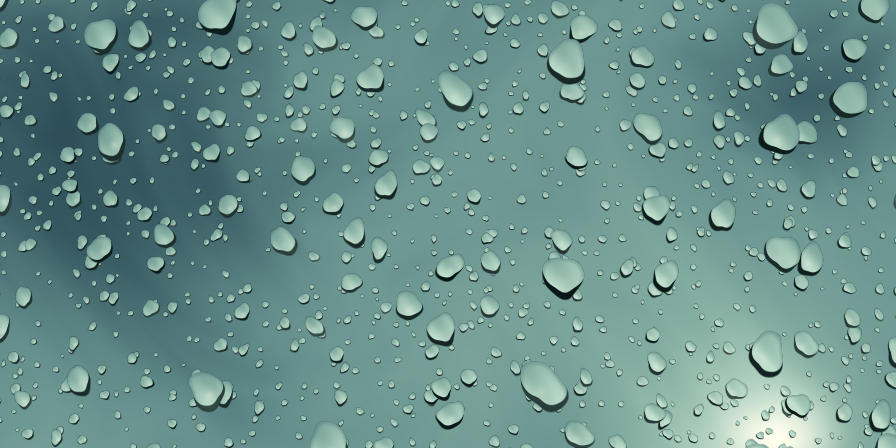
This texture is drawn by a WebGL 1 fragment shader. Its source:

```glsl
precision highp float;
// Rain drops on a window pane in front of a cloudy teal sky with a low sun.
// The sky is layered warped sines plus soft blobs, mapped through a tone ramp;
// the drops are lobed cells scattered on jittered grids of shrinking size.

uniform vec2 u_resolution;

const vec3 INK = vec3(0.02, 0.08, 0.08);
const vec3 DEEP = vec3(0.18, 0.31, 0.35);
const vec3 TEAL = vec3(0.39, 0.56, 0.55);
const vec3 MIST = vec3(0.53, 0.69, 0.64);
const vec3 PALE = vec3(0.75, 0.87, 0.80);
const vec3 SUNLIGHT = vec3(1.0, 1.0, 0.93);

const vec2 SUN = vec2(1.73, 0.02);
const float SKY_TONE = 0.39;
const float CLOUD_CONTRAST = 0.15;
const float LARGEST_CELL = 0.25;
const float CELL_SHRINK = 0.64;
const float LARGE_SHARE = 0.80;
const float SHARE_FALL = 0.07;
const float MIN_RADIUS = 0.085;
const float MAX_RADIUS = 0.185;
const float RIM_WIDTH = 0.27;
const float SOFTNESS = 0.0018;
const int LAYERS = 5;

vec4 hash4(vec2 cell) {
  vec4 v = fract(cell.xyxy * vec4(0.1031, 0.1030, 0.0973, 0.1099));
  v += dot(v, v.wzxy + 33.33);
  return fract((v.xxyz + v.yzzw) * v.zywx);
}

mat2 rotation(float angle) {
  float c = cos(angle), s = sin(angle);
  return mat2(c, s, -s, c);
}

// Tone 0 to 1 runs from deep blue to pale green.
vec3 toneRamp(float tone) {
  float t = clamp(tone, 0.0, 1.0) * 3.0;
  vec3 color = mix(DEEP, TEAL, clamp(t, 0.0, 1.0));
  color = mix(color, MIST, clamp(t - 1.0, 0.0, 1.0));
  return mix(color, PALE, clamp(t - 2.0, 0.0, 1.0));
}

float blob(vec2 p, vec2 center, vec2 size) {
  vec2 q = (p - center) / size;
  return exp(-dot(q, q));
}

float clouds(vec2 p) {
  vec2 q = p * 3.6 + vec2(0.7, 2.1);
  float sum = 0.0, weight = 0.6;
  for (int i = 0; i < 5; i++) {
    q += 0.6 * sin(q.yx * 1.3 + vec2(1.7, 4.1));
    sum += weight * sin(q.x + 0.6) * sin(q.y + 1.2);
    q = rotation(0.9) * q * 1.75;
    weight *= 0.58;
  }
  return sum;
}

float skyTone(vec2 p) {
  float tone = SKY_TONE + CLOUD_CONTRAST * clouds(p);
  tone -= 0.34 * blob(p, vec2(0.15, 0.80), vec2(0.55, 0.38));
  tone -= 0.17 * blob(p, vec2(0.48, 0.52), vec2(0.34, 0.20));
  tone -= 0.27 * blob(p, vec2(1.80, 0.84), vec2(0.28, 0.25));
  tone += 0.14 * blob(p, vec2(0.70, 0.86), vec2(0.22, 0.16));
  tone += 0.22 * blob(p, vec2(1.60, 0.25), vec2(0.45, 0.40));
  return tone + 0.40 * blob(p, SUN, vec2(0.26, 0.22));
}

// Paints one grid of drops over the color beneath.
vec3 addDrops(vec3 color, vec2 p, float tone, float layer) {
  float cellSize = LARGEST_CELL * pow(CELL_SHRINK, layer);
  float seed = layer + 1.0;
  vec2 grid = p / cellSize + seed * vec2(3.7, 5.3);
  grid.y += 4.0 * hash4(vec2(floor(grid.x), seed * 13.0)).x;
  vec2 id = floor(grid) + seed * 37.0;
  vec4 place = hash4(id);
  vec4 form = hash4(id + 71.0);
  if (place.x > LARGE_SHARE - SHARE_FALL * layer) return color;

  // Position, lean, stretch and taper; the drop keeps inside its cell.
  float radius = mix(MIN_RADIUS, MAX_RADIUS, place.y);
  vec2 margin = radius * vec2(1.5, 1.8);
  vec2 center = mix(margin, 1.0 - margin, place.zw);
  vec2 local = (fract(grid) - center) / radius;
  vec2 q = rotation((form.x - 0.5) * 1.6) * local;
  q.y /= mix(0.95, 1.55, form.y * form.y);
  q.x += 0.35 * (form.z - 0.5) * q.y * q.y;
  q.x *= 1.0 + 0.35 * (form.w - 0.3) * q.y;
  float angle = atan(q.y, q.x);
  float lobes = 1.0 + 0.07 * sin(2.0 * angle + 6.3 * form.z)
    + 0.06 * sin(3.0 * angle + 6.3 * form.w)
    + 0.03 * sin(5.0 * angle + 6.3 * place.y);
  float d = length(q) / lobes;

  // Dark refracted rim below, leaning away from the middle of the pane.
  float blur = max(SOFTNESS, 0.5 / u_resolution.y) / (cellSize * radius);
  blur = min(blur, 0.6);
  float across = p.x * u_resolution.y / u_resolution.x;
  vec2 down = normalize(vec2(mix(0.9, -0.9, across), -1.0));
  float facing = dot(normalize(local + 0.0001), down);
  float reach = d + RIM_WIDTH * max(facing, -0.15);
  float rim = smoothstep(0.97 - blur * 0.8, 0.97 + blur * 0.8, reach);

  // Pale body, brightest just above the rim, dimmer at the far side.
  float bodyTone = 0.68 + 0.30 * tone + 0.17 * dot(local, down);
  bodyTone += 0.07 * sin(3.0 * local.x + 2.0 * local.y + 6.3 * form.w);
  bodyTone -= 0.20 * smoothstep(0.75, 1.0, d);
  vec3 body = toneRamp(bodyTone);
  float glint = blob(local, down * 0.35, vec2(0.28));
  body = mix(body, SUNLIGHT, 0.30 * glint * form.z);
  body = mix(body, INK, rim * mix(0.65, 1.0, sqrt(form.x)));
  return mix(color, body, 1.0 - smoothstep(1.0 - blur, 1.0 + blur, d));
}

void main() {
  vec2 p = gl_FragCoord.xy / u_resolution.y;
  float tone = skyTone(p);
  vec3 color = toneRamp(tone);
  color = mix(color, SUNLIGHT, blob(p, SUN, vec2(0.11, 0.085)));

  // Small drops first, large ones on top.
  for (int i = 0; i < LAYERS; i++) {
    color = addDrops(color, p, tone, float(LAYERS - 1 - i));
  }
  gl_FragColor = vec4(color, 1.0);
}
```
